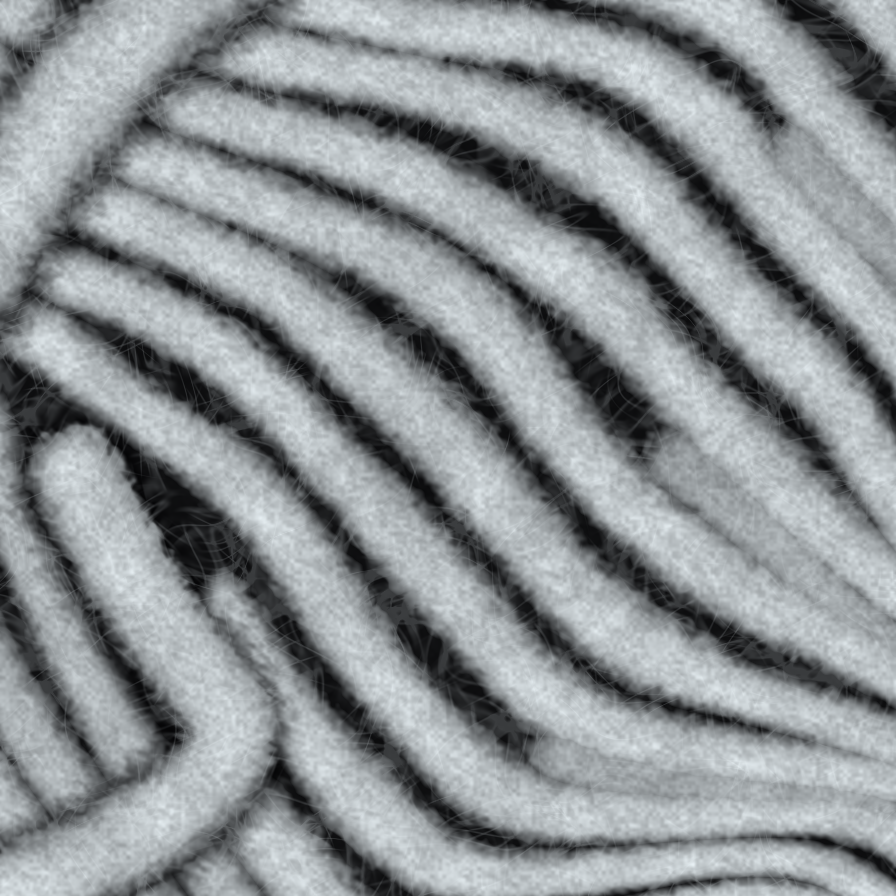
Reproduce this texture procedurally as a Shadertoy shader.

```glsl
float hash(vec2 p) {
    vec3 h = fract(p.xyx * vec3(0.1031, 0.1030, 0.0973));
    h += dot(h, h.yzx + 33.33);
    return fract((h.x + h.y) * h.z);
}

float noise(vec2 p) {
    vec2 i = floor(p), f = fract(p);
    f = f * f * (3.0 - 2.0 * f);
    return mix(mix(hash(i), hash(i + vec2(1, 0)), f.x),
               mix(hash(i + vec2(0, 1)), hash(i + vec2(1, 1)), f.x), f.y);
}

// Offset from the nearest point of a quadratic curve
vec2 curveOffset(vec2 p, vec2 a, vec2 b, vec2 c) {
    vec2 best = vec2(9.0), prev = a;
    for (int k = 1; k <= 20; k++) {
        float t = float(k) / 20.0;
        vec2 next = mix(mix(a, b, t), mix(b, c, t), t);
        vec2 seg = next - prev, w = p - prev;
        w -= seg * clamp(dot(w, seg) / dot(seg, seg), 0.0, 1.0);
        if (dot(w, w) < dot(best, best)) best = w;
        prev = next;
    }
    return best;
}

// Brightness across a strand; d is 1 at its edge, side points to the light
float woolShade(float d, float side) {
    d = max(d - 0.17 * clamp(side, -1.0, 1.0), 0.0);
    return max(0.77 - 0.32 * d * d - 0.38 * smoothstep(0.45, 1.2, d), 0.065);
}

// Thin stray hairs in several directions
float hairs(vec2 p) {
    float sum = 0.0;
    p += 0.03 * vec2(noise(p * 16.0), noise(p * 16.0 + 40.0));
    for (int k = 0; k < 7; k++) {
        float angle = 0.4 + 1.3 * float(k), c = cos(angle), s = sin(angle);
        vec2 q = mat2(c, s, -s, c) * p + 3.7 * float(k);
        float thread = 1.0 - smoothstep(0.0, 0.16, abs(noise(q * vec2(17, 100)) - 0.5));
        sum += thread * smoothstep(0.35, 0.8, noise(q * 26.0 + 8.0));
    }
    return min(sum, 1.5);
}

// Lay one curved strand with a soft shadow over the brightness below
float layOver(float below, vec2 w, float radius, float fuzz) {
    w /= radius;
    float d = length(w) + fuzz;
    below *= mix(0.35, 1.0, smoothstep(0.9, 1.6, d));
    float cover = 1.0 - smoothstep(0.9, 1.12, d);
    return mix(below, woolShade(d * 0.93, dot(w, vec2(0.62, -0.79))), cover);
}

void mainImage(out vec4 fragColor, in vec2 fragCoord) {
    vec2 p = fragCoord / iResolution.xy;
    p.y = 1.0 - p.y;

    // Axes along and across the winding
    float u = dot(p, vec2(0.788, 0.616));
    float v = dot(p, vec2(0.616, -0.788));

    // Fibre grain that roughens the outlines
    float grain = noise(vec2(u * 70.0 + v * 50.0, v * 170.0 - u * 45.0));
    float fine = noise(p * 230.0);
    float fuzz = 0.15 * (grain - 0.5) + 0.15 * (noise(p * 140.0) - 0.5)
               + 0.13 * (noise(p * 60.0) - 0.5);

    // Main winding: spacing narrows at both ends, the whole bundle bends
    float late = smoothstep(0.95, 1.35, u);
    float spacing = 0.081 + 0.034 * smoothstep(0.2, 0.75, u) - 0.06 * late;
    float bend = -0.205 + 0.035 * sin(6.5 * (u - 0.25)) + 0.1 * late;
    float light = 0.065;
    for (int k = -6; k <= 20; k++) {
        // Half steps are sunken strands that surface in a few wide gaps
        bool under = (k & 1) != 0;
        if (under && (k < 0 || k % 6 != 1)) continue;
        float i = 0.5 * float(k);
        float start = under ? 1.04 - 0.035 * i : (k < 0 ? 0.48 - 0.14 * i : -1.0);
        float wobble = 0.026 * (noise(vec2(u * 5.0, i * 7.0 + 60.0)) - 0.5);
        float radius = 0.018 + 0.245 * spacing
                     + 0.010 * (noise(vec2(u * 7.0, i * 9.0 + 90.0)) - 0.45);
        float across = (v - bend - spacing * (i - 1.0) - wobble) / radius;
        float d = length(vec2(across, max(start - u, 0.0) / radius)) + fuzz;
        light = max(light, woolShade(d, across) * (under ? 0.84 : 1.0));
    }

    // Steeper strands in the lower left corner
    float steepU = dot(p, vec2(0.5, 0.866));
    float steepV = dot(p, vec2(0.866, -0.5));
    for (int k = 0; k < 5; k++) {
        float i = float(k);
        float centre = -0.28 - 0.09 * i + 0.02 * sin(6.0 * steepU + i);
        float across = (steepV - centre) / 0.04;
        light = max(light, 0.92 * woolShade(abs(across) + fuzz, across));
    }

    // Loose loop, then the thick strand crossing the upper left corner
    vec2 turn = vec2(0.228, 0.768);
    vec2 upper = curveOffset(p, vec2(0.08, 0.53), vec2(0.155, 0.69), turn);
    vec2 lower = curveOffset(p, turn, vec2(0.335, 0.88), vec2(-0.02, 1.01));
    vec2 loopOffset = dot(upper, upper) < dot(lower, lower) ? upper : lower;
    light = layOver(light, loopOffset, 0.055, fuzz);
    vec2 crossing = curveOffset(p, vec2(0.26, -0.05), vec2(0.08, 0.065), vec2(-0.04, 0.31));
    light = layOver(light, crossing, 0.068, fuzz);

    // Felted surface and hairs, strongest in the dark gaps
    float lit = smoothstep(0.1, 0.6, light);
    light *= 1.0 + 0.14 * (grain - 0.5) + 0.16 * (fine - 0.5) + 0.12 * (noise(p * 17.0) - 0.5);
    light += (hairs(p) - 0.1) * mix(0.12, 0.03, lit);

    fragColor = vec4(light * vec3(0.965, 1.0, 1.01) + vec3(0.0, 0.0, 0.005), 1.0);
}
```
